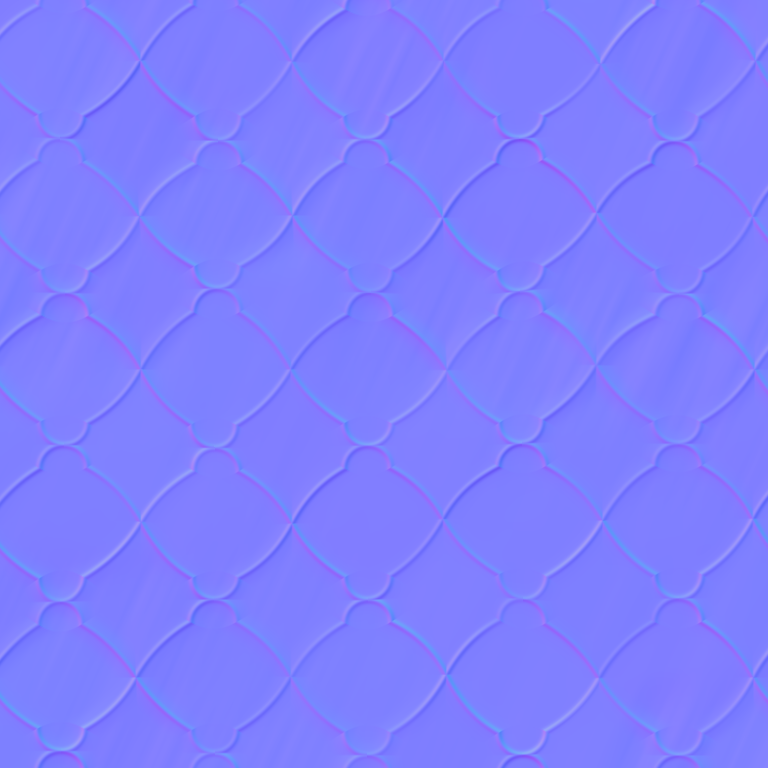
Write a three.js fragment shader that draws this texture map.

```glsl
#define REPEATS 5.0
#define GRID_SHIFT vec2(0.1, -0.1)
#define KNOB_RADIUS 0.15
#define SIDE_BULGE 0.05
#define GROOVE_WIDTH 0.018
#define GROOVE_DEPTH 0.0052
#define BEVEL_WIDTH 0.06
#define BEVEL_DEPTH 0.005
#define TILE_LIFT 0.006
#define TILE_TILT 0.03
#define STREAK_DEPTH 0.007
#define EDGE_WOBBLE 0.05

varying vec2 vUv;

float hash(vec2 p) {
  vec3 q = fract(vec3(p.xyx) * 0.1031);
  q += dot(q, q.yzx + 33.33);
  return fract((q.x + q.y) * q.z);
}

float noise(vec2 p) {
  vec2 i = floor(p);
  vec2 f = fract(p);
  f = f * f * f * (f * (f * 6.0 - 15.0) + 10.0);
  return mix(mix(hash(i), hash(i + vec2(1.0, 0.0)), f.x),
             mix(hash(i + vec2(0.0, 1.0)), hash(i + vec2(1.0)), f.x), f.y);
}

// Slightly uneven tile grid
vec2 wobble(vec2 p) {
  return p + EDGE_WOBBLE * (vec2(noise(p * 1.3 + 7.0), noise(p * 1.3 + 41.0)) - 0.5);
}

// Bulged diamond with a round knob above and below; negative inside
float tileDistance(vec2 p) {
  vec2 a = abs(fract(p) - 0.5);
  float along = (a.x - a.y - 0.145) / 0.355;
  float diamond = (a.x + a.y - 0.5 - SIDE_BULGE * (1.0 - along * along)) * 0.7071;
  float knob = length(a - vec2(0.0, 0.5 - KNOB_RADIUS)) - KNOB_RADIUS;
  return min(diamond, knob);
}

float bell(float d, float width) {
  return exp(-d * d / (width * width));
}

// Steep, patchy brushed wear
float streaks(vec2 p) {
  vec2 q = vec2(p.x - 0.45 * p.y, p.y);
  float patches = smoothstep(0.35, 0.8, noise(p * 1.1 + 19.0));
  float broad = noise(q * vec2(4.0, 1.1) + 3.0);
  float fine = noise(q * vec2(15.0, 1.8) + 57.0);
  return broad * (0.4 + 0.9 * patches) + 0.22 * fine * patches;
}

float inside(float d) {
  return 1.0 - smoothstep(-GROOVE_WIDTH, GROOVE_WIDTH, d);
}

float surface(vec2 p, float tileLift, float gapLift) {
  float d = tileDistance(wobble(p));
  float wear = streaks(p);
  float groove = GROOVE_DEPTH * mix(0.45, 1.2, noise(p * 2.3 + 83.0));
  float h = mix(gapLift, tileLift, inside(d)) + STREAK_DEPTH * wear;
  h -= groove * bell(d, GROOVE_WIDTH);
  return h - BEVEL_DEPTH * wear * bell(d, BEVEL_WIDTH);
}

vec2 randomTilt(vec2 id) {
  return TILE_TILT * (vec2(hash(id + 11.0), hash(id + 29.0)) - 0.5);
}

void main() {
  vec2 p = vUv * REPEATS + GRID_SHIFT;
  vec2 grid = wobble(p);

  // Knobbed tiles sit in the cells, the gap tiles on the cell corners
  vec2 tileId = floor(grid) + 5.0;
  vec2 gapId = floor(grid + 0.5) + 60.0;
  float tileLift = TILE_LIFT * (hash(tileId) - 0.5);
  float gapLift = TILE_LIFT * (hash(gapId) - 0.5);

  // Slope by central differences
  vec2 e = vec2(0.006, 0.0);
  vec2 slope = vec2(
    surface(p + e.xy, tileLift, gapLift) - surface(p - e.xy, tileLift, gapLift),
    surface(p + e.yx, tileLift, gapLift) - surface(p - e.yx, tileLift, gapLift)) / (2.0 * e.x);
  slope += mix(randomTilt(gapId), randomTilt(tileId), inside(tileDistance(grid)));

  // Normal with the green axis pointing down
  vec3 normal = normalize(vec3(-slope.x, slope.y, 1.0));
  gl_FragColor = vec4(0.5 + 0.5 * normal, 1.0);
}
```
